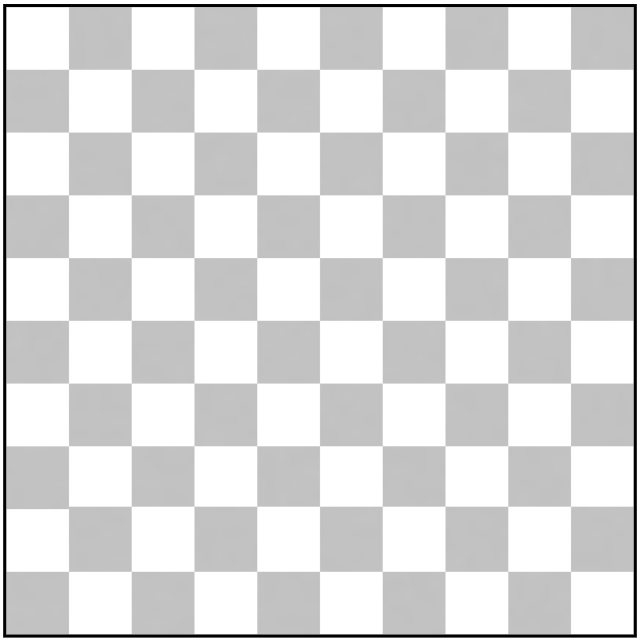
Reproduce this pattern procedurally as a WebGL 1 fragment shader.

```glsl
precision highp float;
// Grey and white ten-by-ten checkerboard inside a thin black frame.

uniform vec2 u_resolution;

const vec3 WHITE = vec3(1.0);
const vec3 GREY = vec3(0.76);
const vec3 BLACK = vec3(0.0);

const vec2 CENTRE = vec2(0.5, 0.4987);
const float CELL = 0.09805;       // side of one square
const float CELLS = 10.0;         // squares across and down
const float FRAME_INNER = 0.4901; // half sides of the frame
const float FRAME_OUTER = 0.4949;
const float ROW_SHIFT = 0.038;    // misplaced row line, in cells
const float MOTTLE = 0.008;       // strength of the faint grey variation

float hash(vec2 p) {
  vec3 q = fract(vec3(p.xyx) * 0.1031);
  q += dot(q, q.yzx + 33.33);
  return fract((q.x + q.y) * q.z);
}

float valueNoise(vec2 p) {
  vec2 i = floor(p);
  vec2 f = fract(p);
  f = f * f * (3.0 - 2.0 * f);
  float low = mix(hash(i), hash(i + vec2(1.0, 0.0)), f.x);
  float high = mix(hash(i + vec2(0.0, 1.0)), hash(i + 1.0), f.x);
  return mix(low, high, f.y);
}

// Signed distance to a square of the given half side.
float squareDistance(vec2 p, float halfSide) {
  vec2 d = abs(p) - halfSide;
  return length(max(d, 0.0)) + min(max(d.x, d.y), 0.0);
}

// Square wave from 1 in even cells to -1 in odd ones, with soft steps.
vec2 stripes(vec2 cell, float softness) {
  vec2 edge = 0.5 - abs(fract(cell) - 0.5);
  vec2 parity = 1.0 - 2.0 * mod(floor(cell), 2.0);
  return parity * clamp(edge / softness, 0.0, 1.0);
}

// Raises the second row line everywhere but in the first column.
vec2 shiftRow(vec2 cell, float shift) {
  float nearLine = max(0.0, 1.0 - abs(cell.y - 2.0 - shift));
  cell.y -= shift * nearLine * step(1.0, cell.x);
  return cell;
}

vec3 checkerboard(vec2 cell, float softness) {
  vec2 wave = stripes(cell, softness);
  float greyness = 0.5 + 0.5 * wave.x * wave.y;
  float mottle = MOTTLE * (valueNoise(cell * 5.0) - 0.5);
  return mix(WHITE, GREY + mottle, greyness);
}

void main() {
  vec2 uv = gl_FragCoord.xy / u_resolution;
  float pixel = 1.0 / min(u_resolution.x, u_resolution.y);
  vec2 p = uv - CENTRE;

  // Squares
  vec2 cell = shiftRow(p / CELL + 0.5 * CELLS, ROW_SHIFT);
  float softness = max(0.5 * pixel, 0.0009) / CELL;
  vec3 colour = checkerboard(cell, softness);

  // Frame and the white margin around it
  float blur = 0.5 * pixel;
  float inFrame = smoothstep(-blur, blur, squareDistance(p, FRAME_INNER));
  float outside = smoothstep(-blur, blur, squareDistance(p, FRAME_OUTER));
  colour = mix(colour, BLACK, inFrame);
  colour = mix(colour, WHITE, outside);

  gl_FragColor = vec4(colour, 1.0);
}
```
